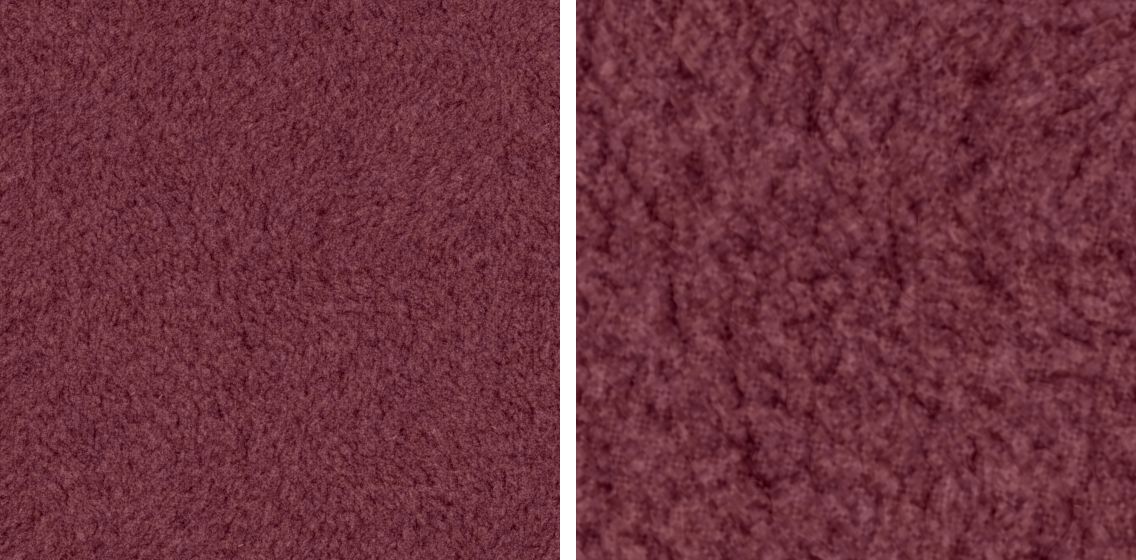
Left, the full canvas; right, a detail of the centre.
This texture is drawn by a WebGL 2 fragment shader. Its source:

```glsl
#version 300 es
precision highp float;
// Wine-red plush fleece: a jittered grid of elongated tufts that follow a slow
// flow field. Tufts are blended by height, so gaps between them sink into shade;
// fibre streaks, fine grain and a few specks of lint finish the pile.

uniform vec2 u_resolution;
out vec4 fragColor;

const vec3 BASE_COLOR = vec3(0.419, 0.188, 0.231);
const vec3 TONE_TINT = vec3(1.0, 0.95, 0.9);    // colour change per unit of tone
const vec3 WARM_SHIFT = vec3(0.008, 0.002, -0.012);
const vec3 LINT_COLOR = vec3(0.72, 0.47, 0.46);

const float TUFT_CELLS = 82.0;                  // tufts across the canvas
const vec2 TUFT_RADIUS = vec2(0.50, 1.15);      // half width and length, in cells
const float TUFT_JITTER = 0.85;
const float TUFT_WARP = 0.35;                   // raggedness of outlines, in cells
const float TUFT_SHARPNESS = 7.0;               // higher gives harder overlaps
const float FLOW_SPREAD = 2.2;                  // regional turning, radians
const float TUFT_SPREAD = 1.2;                  // turning of single tufts
const vec2 LIGHT_DIR = vec2(-0.75, 0.66);

const float MEAN_HEIGHT = 0.92;
const float CREVICE_DEPTH = 0.095;
const float SIDE_LIGHT = 0.025;
const float FIBRE_CONTRAST = 0.075;
const float WISP_LIGHT = 0.04;
const float GRAIN_CONTRAST = 0.225;
const float PATCH_CONTRAST = 0.012;

const float LINT_CELLS = 15.0;
const float LINT_CHANCE = 0.06;

float hash(vec2 p) {
    return fract(sin(dot(p, vec2(127.1, 311.7))) * 43758.5453);
}

vec2 hash2(vec2 p) {
    return vec2(hash(p), hash(p + 57.3));
}

mat2 rotation(float angle) {
    float c = cos(angle), s = sin(angle);
    return mat2(c, -s, s, c);
}

float noise(vec2 p) {
    vec2 cell = floor(p), f = fract(p);
    f = f * f * (3.0 - 2.0 * f);
    float low = mix(hash(cell), hash(cell + vec2(1, 0)), f.x);
    float high = mix(hash(cell + vec2(0, 1)), hash(cell + vec2(1, 1)), f.x);
    return mix(low, high, f.y);
}

// Tone of the pile relative to the base colour.
float tuftTone(vec2 uv) {
    vec2 warp = vec2(noise(uv * 130.0), noise(uv * 130.0 + 31.7)) - 0.5;
    vec2 p = uv * TUFT_CELLS + warp * TUFT_WARP;
    vec2 home = floor(p);
    float weightSum = 0.0, toneSum = 0.0;

    for (int y = -2; y <= 2; y++) {
        for (int x = -2; x <= 2; x++) {
            vec2 cell = home + vec2(x, y);
            vec2 centre = cell + 0.5 + TUFT_JITTER * (hash2(cell) - 0.5);
            vec2 rnd = hash2(cell + 113.5);
            float flow = noise(centre / TUFT_CELLS * 6.0 + 4.2) - 0.5;
            float angle = flow * FLOW_SPREAD + (rnd.x - 0.5) * TUFT_SPREAD - 0.1;

            vec2 offset = p - centre;
            vec2 q = rotation(angle) * offset;
            vec2 radius = TUFT_RADIUS * mix(0.75, 1.25, rnd.y);
            q.x += 0.18 * (rnd.x - 0.5) * q.y * q.y;    // slight curl
            vec2 e = q / radius;
            float height = 1.0 - dot(e, e) + 0.6 * hash(cell + 71.9);
            float weight = exp(TUFT_SHARPNESS * height);

            float fibre = noise(vec2(q.x * 6.5, q.y * 1.2) + rnd * 40.0) - 0.5;
            float side = clamp(dot(offset, LIGHT_DIR) / radius.x, -1.5, 1.5);
            float tone = FIBRE_CONTRAST * fibre + SIDE_LIGHT * side
                       + WISP_LIGHT * (pow(rnd.y, 5.0) - 0.17);
            weightSum += weight;
            toneSum += weight * tone;
        }
    }
    float height = log(weightSum + 1e-9) / TUFT_SHARPNESS;
    float crevice = clamp(height - MEAN_HEIGHT, -1.0, 0.6);
    return toneSum / weightSum + CREVICE_DEPTH * crevice;
}

// Fine fuzz from two turned noise grids.
float grain(vec2 uv) {
    float fine = noise(rotation(0.6) * uv * 400.0) - 0.5;
    float coarse = noise(rotation(1.1) * uv * 240.0 + 17.0) - 0.5;
    return 0.75 * fine + 0.4 * coarse;
}

// Sparse short strands lying on the surface.
float lint(vec2 uv) {
    vec2 p = uv * LINT_CELLS;
    vec2 cell = floor(p);
    vec2 rnd = hash2(cell + 9.1);
    vec2 q = p - cell - mix(vec2(0.2), vec2(0.8), hash2(cell + 23.4));
    q = rotation((rnd.y - 0.5) * 2.5) * q;
    q.y -= clamp(q.y, -0.05, 0.05);
    return step(rnd.x, LINT_CHANCE) * (1.0 - smoothstep(0.008, 0.04, length(q)));
}

void main() {
    vec2 uv = gl_FragCoord.xy / min(u_resolution.x, u_resolution.y);
    float patches = noise(uv * 7.0) + 0.6 * noise(uv * 17.0 + 5.0) - 0.8;
    float warmth = 0.6 * noise(uv * 28.0 + 61.0) + 1.4 * noise(uv * 130.0) - 1.0;

    float tone = tuftTone(uv) + GRAIN_CONTRAST * grain(uv) + PATCH_CONTRAST * patches;
    vec3 color = BASE_COLOR + TONE_TINT * tone + WARM_SHIFT * warmth;
    color = mix(color, LINT_COLOR, 0.6 * lint(uv));
    fragColor = vec4(clamp(color, 0.0, 1.0), 1.0);
}
```
